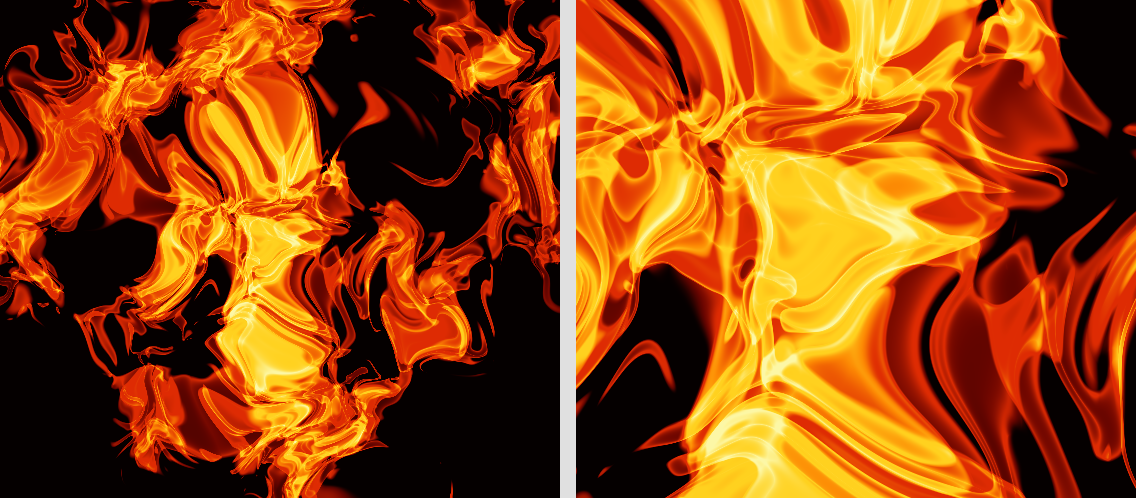
Left, the full canvas; right, a detail of the centre.
Give the GLSL for this texture, as a WebGL 1 fragment shader.

```glsl
precision highp float;

uniform vec2 u_resolution;

const vec3 SOOT = vec3(0.02, 0.0, 0.0);
const vec3 EMBER = vec3(0.42, 0.02, 0.0);
const vec3 FLAME = vec3(0.87, 0.17, 0.01);
const vec3 ORANGE = vec3(0.99, 0.53, 0.01);
const vec3 YELLOW = vec3(1.0, 0.82, 0.12);
const vec3 PALE = vec3(0.99, 0.97, 0.65);

const int SHEETS = 5;
const vec2 SHEET_SCALE = vec2(9.5, 4.6);
const float SHEET_GROWTH = 0.28;
const float EDGE_SOFTNESS = 0.09;
const float BODY_HEAT = 0.13;
const float RIM_HEAT = 0.52;
const float RIM_FALLOFF = 10.0;
const float FILAMENT_HEAT = 0.22;
const float FILAMENT_SHARPNESS = 20.0;
const float FALLOFF_WIDTH = 0.17;
const float COVERAGE = -0.26;
const float GAP_STRENGTH = 0.42;
const float OUTER_GAIN = 0.68;
const float CORE_GAIN = 0.34;
const vec2 CORE_CENTER = vec2(0.56, 0.52);

vec2 hashGradient(vec2 cell) {
    vec3 h = fract(cell.xyx * vec3(0.1031, 0.1030, 0.0973));
    h += dot(h, h.yzx + 33.33);
    float angle = 6.2832 * fract((h.x + h.y) * h.z);
    return vec2(cos(angle), sin(angle));
}

float gradientNoise(vec2 p) {
    vec2 i = floor(p);
    vec2 f = p - i;
    vec2 u = f * f * f * (f * (f * 6.0 - 15.0) + 10.0);
    vec2 e = vec2(1.0, 0.0);
    float a = dot(hashGradient(i), f);
    float b = dot(hashGradient(i + e), f - e);
    float c = dot(hashGradient(i + e.yx), f - e.yx);
    float d = dot(hashGradient(i + 1.0), f - 1.0);
    return mix(mix(a, b, u.x), mix(c, d, u.x), u.y);
}

vec2 swirl(vec2 p, float scale, float amount) {
    vec2 q = p * scale + 40.0;
    return p + amount * vec2(gradientNoise(q), gradientNoise(q + 17.3));
}

// Positive inside a round-ended plume from a to b
float plume(vec2 p, vec2 a, vec2 b, float radius) {
    vec2 ab = b - a;
    float t = clamp(dot(p - a, ab) / dot(ab, ab), 0.0, 1.0);
    return radius - length(p - a - ab * t);
}

// Large layout: central column, side clusters and stray tongues
float fireLayout(vec2 p) {
    float d = plume(p, vec2(0.66, 0.0), vec2(0.57, 0.45), 0.15);
    d = max(d, plume(p, vec2(0.57, 0.45), vec2(0.47, 1.02), 0.17));
    d = max(d, plume(p, vec2(0.02, 0.58), vec2(0.26, 0.82), 0.17));
    d = max(d, plume(p, vec2(0.32, 0.38), vec2(0.36, 0.58), 0.12));
    d = max(d, plume(p, vec2(0.82, 0.76), vec2(1.08, 0.95), 0.09));
    d = max(d, plume(p, vec2(1.05, 0.74), vec2(1.12, 0.55), 0.11));
    d = max(d, plume(p, vec2(0.75, 0.50), vec2(0.92, 0.37), 0.07));
    d = max(d, plume(p, vec2(0.30, 0.30), vec2(0.37, 0.12), 0.05));
    return max(d / FALLOFF_WIDTH, -0.75);
}

vec3 fireColor(float heat) {
    vec3 c = mix(SOOT, EMBER, smoothstep(0.0, 0.17, heat));
    c = mix(c, FLAME, smoothstep(0.13, 0.34, heat));
    c = mix(c, ORANGE, smoothstep(0.42, 0.68, heat));
    c = mix(c, YELLOW, smoothstep(0.62, 0.90, heat));
    return mix(c, PALE, smoothstep(0.95, 1.45, heat));
}

void main() {
    vec2 p = gl_FragCoord.xy / u_resolution.y;

    // Curling flow shared by all sheets
    vec2 flow = swirl(p, 4.0, 0.13);
    flow = swirl(flow, 9.0, 0.07);
    flow = swirl(flow, 19.0, 0.025);

    float density = 0.5 * fireLayout(mix(p, flow, 0.7)) + COVERAGE;
    density += GAP_STRENGTH * gradientNoise(flow * vec2(7.0, 4.5) + 71.0);

    // Translucent sheets with bright rims and fine filaments
    float heat = 0.0;
    for (int i = 0; i < SHEETS; i++) {
        float layer = float(i);
        vec2 q = swirl(flow, 7.0 + 2.0 * layer, 0.035 * layer);
        q = q * SHEET_SCALE * (1.0 + SHEET_GROWTH * layer) + 23.7 * (layer + 1.0);
        float level = gradientNoise(q) + density;
        float inside = smoothstep(0.0, EDGE_SOFTNESS, level);
        float rim = exp(-RIM_FALLOFF * max(level, 0.0));
        float crease = abs(gradientNoise(q * 1.2 + 9.1));
        float filament = exp(-FILAMENT_SHARPNESS * crease);
        heat += inside * (BODY_HEAT + RIM_HEAT * rim + FILAMENT_HEAT * filament);
    }

    // Hotter core and uneven burning
    vec2 fromCore = (p - CORE_CENTER) / vec2(0.16, 0.32);
    float gain = OUTER_GAIN + CORE_GAIN * exp(-dot(fromCore, fromCore));
    gain += 0.45 * gradientNoise(flow * 5.0 + 5.0);

    gl_FragColor = vec4(fireColor(heat * gain), 1.0);
}
```
